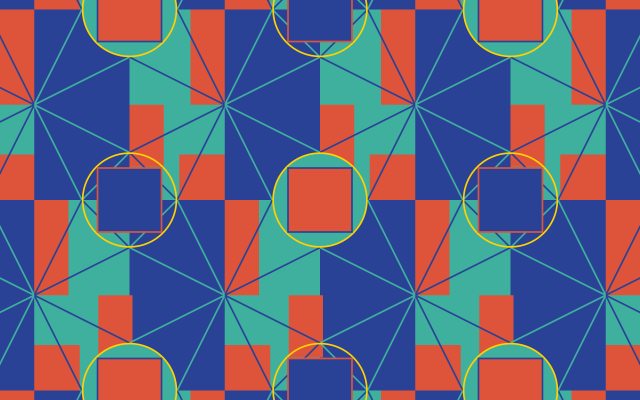
Reproduce this pattern procedurally as a WebGL 1 fragment shader.

```glsl
precision highp float;
// Geometric tiling: mirrored colour blocks, star lines, ringed squares in a checker.

uniform vec2 u_resolution;

const vec3 BLUE   = vec3(0.16, 0.26, 0.59);
const vec3 RED    = vec3(0.87, 0.33, 0.23);
const vec3 TEAL   = vec3(0.25, 0.69, 0.62);
const vec3 YELLOW = vec3(1.00, 0.82, 0.00);

const float TILES_DOWN    = 2.1;     // tiles per canvas height
const float RING_RADIUS   = 0.246;
const float SQUARE_HALF   = 0.168;   // half side of the centre square
const float STROKE        = 0.0088;  // width of every line
const float STAR_REACH    = 0.25;    // where star lines meet the tile axes
const float STRIP_WIDTH   = 0.18;
const float CORNER_SIZE   = 0.2385;
const float COLUMN_BOTTOM = 0.175;
const float COLUMN_SHIFT  = 0.016;   // column offset in mirrored rows
const int   SAMPLES       = 4;       // supersamples per axis

float inBox(vec2 p, vec2 low, vec2 high) {
  vec2 inside = step(low, p) * step(p, high);
  return inside.x * inside.y;
}

// Coverage of a shape with signed distance d
float fill(float d, float aa) {
  return clamp(0.5 - d / aa, 0.0, 1.0);
}

float stroke(float d, float aa) {
  return fill(abs(d) - 0.5 * STROKE, aa);
}

// Colour blocks; p.x is mirrored so the decorated half is always positive
vec3 blocks(vec2 p, float mirrored) {
  vec3 color = mix(BLUE, TEAL, step(0.0, p.x));
  float columnLeft = -COLUMN_SHIFT * mirrored;
  float strip  = inBox(p, vec2(0.5 - STRIP_WIDTH, 0.5), vec2(0.5, 1.0));
  float corner = inBox(p, vec2(0.5 - CORNER_SIZE, 0.0), vec2(0.5, CORNER_SIZE));
  float column = inBox(p, vec2(columnLeft, COLUMN_BOTTOM),
                       vec2(columnLeft + STRIP_WIDTH, 0.5));
  return mix(color, RED, max(strip, max(corner, column)));
}

// Distance to star rays and inner diamond, folded into one octant
float starDistance(vec2 q) {
  vec2 a = abs(q);
  a = vec2(max(a.x, a.y), min(a.x, a.y));
  vec2 ray = vec2(0.5 - STAR_REACH, 0.5);
  float rays = abs((a.x - STAR_REACH) * ray.y - a.y * ray.x) / length(ray);
  float diamond = abs(a.x + a.y - STAR_REACH) * 0.70711;
  return min(rays, diamond);
}

vec3 pattern(vec2 p, float aa) {
  // Centred tile, its checker parity, and the mirrored row
  vec2 tile = floor(p + 0.5);
  vec2 q = p - tile;
  float odd = mod(tile.x + tile.y, 2.0);
  float mirrored = mod(floor(p.y), 2.0);
  vec2 block = vec2(q.x * (1.0 - 2.0 * mirrored), fract(p.y));

  vec3 color = blocks(block, mirrored);
  vec3 lineColor = mix(TEAL, BLUE, step(0.0, block.x));
  color = mix(color, lineColor, stroke(starDistance(q), aa));

  // Even tiles have a filled disc; odd tiles let the lines show through
  float ring = length(q) - RING_RADIUS;
  color = mix(color, TEAL, fill(ring, aa) * (1.0 - odd));
  color = mix(color, YELLOW, stroke(ring, aa));

  // Centre square with its outline in the opposite colour
  float square = max(abs(q.x), abs(q.y)) - SQUARE_HALF;
  color = mix(color, mix(RED, BLUE, odd), fill(square, aa));
  return mix(color, mix(BLUE, RED, odd), stroke(square, aa));
}

void main() {
  float scale = TILES_DOWN / u_resolution.y;
  vec3 total = vec3(0.0);
  for (int j = 0; j < SAMPLES; j++) {
    for (int i = 0; i < SAMPLES; i++) {
      vec2 offset = (vec2(float(i), float(j)) + 0.5) / float(SAMPLES) - 0.5;
      vec2 p = (gl_FragCoord.xy + offset - 0.5 * u_resolution) * scale;
      total += pattern(p, scale / float(SAMPLES));
    }
  }
  gl_FragColor = vec4(total / float(SAMPLES * SAMPLES), 1.0);
}
```
